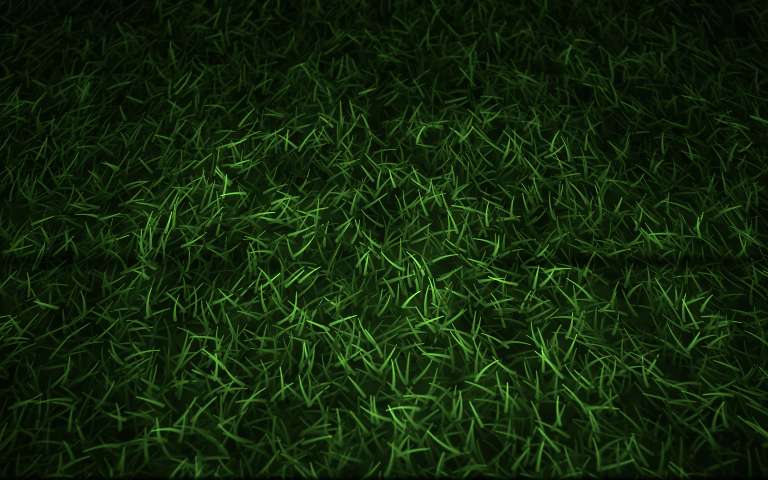
This texture is drawn by a Shadertoy shader. Its source:

```glsl
// A dim lawn seen at a slant: layers of curved, tapering grass blades are
// scattered on a perspective ground grid, from dark undergrowth to lit tips.
// Focus is sharpest across the middle, and a wide vignette darkens the edges.

const int   LAYERS       = 18;
const float CELL         = 0.085;            // ground size of one blade cell
const float BLADE_WIDTH  = 0.0040;           // half width at the root
const float BEND         = 0.36;             // sideways curl per blade length
const float SPREAD       = 2.9;              // fan of blade angles, radians
const float FAR_SHRINK   = 0.45;             // how much the far edge shrinks
const float FOCUS_Y      = 0.48;
const float FOCUS_BLUR   = 0.0010;
const float EDGE_BLUR    = 0.0042;
const vec2  LIGHT_CENTER = vec2(0.51, 0.39); // fractions of the canvas
const vec2  LIGHT_FALL   = vec2(1.25, 3.6);
const float LIGHT_GAIN   = 1.38;
const float LIGHT_FLOOR  = 0.12;
const float SOIL         = 0.085;
const float DEEP_GREEN   = 0.15;
const float TOP_GREEN    = 0.55;
const float SEAM_Y       = 0.455;            // faint dark furrow

vec3 hash33(vec3 p) {
    p = fract(p * vec3(0.1031, 0.1030, 0.0973));
    p += dot(p, p.yxz + 33.33);
    return fract((p.xxy + p.yxx) * p.zyx);
}

float valueNoise(vec2 p) {
    vec2 i = floor(p), f = fract(p);
    f = f * f * (3.0 - 2.0 * f);
    float a = hash33(vec3(i, 7.0)).x;
    float b = hash33(vec3(i + vec2(1, 0), 7.0)).x;
    float c = hash33(vec3(i + vec2(0, 1), 7.0)).x;
    float d = hash33(vec3(i + vec2(1, 1), 7.0)).x;
    return mix(mix(a, b, f.x), mix(c, d, f.x), f.y);
}

// Distance to a parabola-shaped blade; t runs from root (0) to tip (1).
float bladeDistance(vec2 p, float angle, float len, float bend, out float t) {
    vec2 dir = vec2(cos(angle), sin(angle));
    vec2 q = vec2(dot(p, dir), dot(p, vec2(-dir.y, dir.x)));
    t = clamp(q.x / len, 0.0, 1.0);
    return length(q - vec2(t * len, bend * len * t * t));
}

// Paints one layer of blades over the brightness below it.
float paintLayer(float shade, vec2 ground, float layer, float blur) {
    float height = layer / float(LAYERS - 1);
    vec2 g = ground / CELL + 17.0 * hash33(vec3(layer, 3.0, 11.0)).xy;
    vec2 home = floor(g);
    for (int j = -1; j <= 1; j++)
    for (int i = -1; i <= 1; i++) {
        vec2 cell = home + vec2(i, j);
        vec3 place = hash33(vec3(cell, layer + 0.5));
        vec3 kind = hash33(vec3(cell, layer + 60.5));
        float angle = 1.5708 + (place.z - 0.5) * SPREAD;
        float len = CELL * mix(0.60, 0.87, kind.x);
        float t;
        float d = bladeDistance((g - cell - place.xy) * CELL, angle, len,
                                (kind.y - 0.5) * 2.0 * BEND, t);
        float w = BLADE_WIDTH * (1.0 - 0.75 * t);
        float cover = 1.0 - smoothstep(w - blur, w + blur, d);
        float green = mix(DEEP_GREEN, TOP_GREEN, height)
                    * (0.45 + 1.1 * kind.z * kind.z) * (0.5 + 0.6 * t);
        shade = mix(shade, green, cover * 0.92);
    }
    return shade;
}

// Turns brightness into green, warmer and paler as it rises.
vec3 grassColor(float g) {
    float k = clamp(g * 2.6, 0.0, 1.0);
    return g * vec3(mix(0.40, 0.55, k), 1.0, mix(0.20, 0.33, k));
}

void mainImage(out vec4 fragColor, in vec2 fragCoord) {
    vec2 uv = fragCoord / iResolution.xy;
    float aspect = iResolution.x / iResolution.y;
    vec2 p = vec2((uv.x - 0.5) * aspect, uv.y);

    // Perspective ground, locally even in both directions
    float scale = 1.0 - FAR_SHRINK * p.y;
    vec2 ground = vec2(p.x / scale, -log(scale) / FAR_SHRINK);

    // Depth of field
    float defocus = smoothstep(0.08, 0.55, abs(p.y - FOCUS_Y));
    float blur = mix(FOCUS_BLUR, EDGE_BLUR, defocus);
    blur = max(blur, 0.7 / iResolution.y) / scale;

    // Blades from the ground up
    float shade = SOIL * (0.6 + 0.8 * valueNoise(ground * 30.0));
    for (int n = 0; n < LAYERS; n++)
        shade = paintLayer(shade, ground, float(n), blur);

    // Uneven tufts and the dark furrow toward both sides
    float tufts = 0.65 * valueNoise(ground * 8.0 + 20.0)
                + 0.35 * valueNoise(ground * 19.0 + 50.0);
    shade *= 0.62 + 0.76 * tufts;
    float furrow = exp(-pow((p.y - SEAM_Y) / 0.014, 2.0));
    shade *= 1.0 - 0.5 * furrow * smoothstep(0.1, 0.5, abs(p.x + 0.1));

    // Vignette and thin dark lower border
    vec2 off = (uv - LIGHT_CENTER) * vec2(aspect, 1.0);
    float light = LIGHT_FLOOR + LIGHT_GAIN * exp(-dot(LIGHT_FALL, off * off));
    light *= mix(0.25, 1.0, smoothstep(0.0, 0.012, uv.y));
    fragColor = vec4(grassColor(shade * light), 1.0);
}
```
